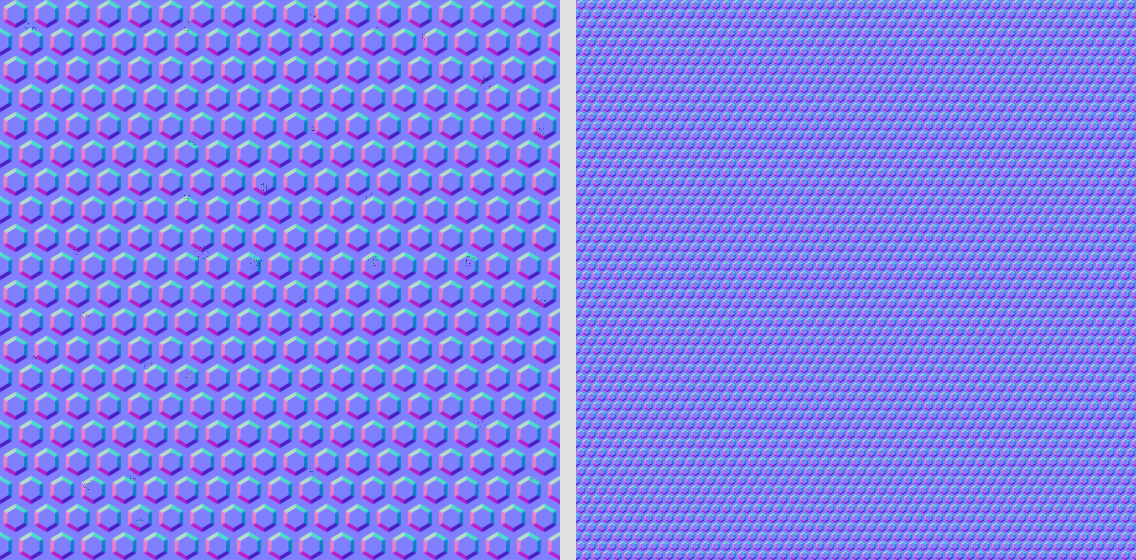
Left, the tile; right, the same tile 3 across and 3 down.
Reproduce this texture map procedurally as a Shadertoy shader.

```glsl
// Tangent-space normal map of a plate with staggered, bevelled hexagons.
// Two interleaved lattices give the nearest hexagon; a soft maximum over its six
// sides gives distance and slope. Sparse wrapped cells add small worn specks.

#define COLUMNS 18.0        // hexagons across
#define ROW_PAIRS 10.0      // pairs of staggered rows down
#define BEVEL_INNER 0.270   // apothems in column widths
#define BEVEL_OUTER 0.386
#define BEVEL_SOFT 0.020    // blend at both bevel borders
#define BEVEL_SLOPE 0.86    // sideways length of the bevel normal
#define CORNER_SHARP 70.0   // higher gives crisper mitres
#define WEAR_CELLS 10.0     // cells that may hold one worn patch
#define WEAR_CHANCE 0.27
#define SPECK_CELLS 320.0   // grain of the worn patches
#define SPECK_TILT 1.1

const float PI = 3.14159265;

vec2 hash2(vec2 p) {
    vec3 q = fract(p.xyx * vec3(0.1031, 0.1030, 0.0973));
    q += dot(q, q.yzx + 33.33);
    return fract((q.xx + q.yz) * q.zy);
}

// Offset from the centre of the nearest hexagon, in column widths
vec2 nearestHexagon(vec2 uv) {
    vec2 cell = vec2(1.0, sqrt(3.0));
    vec2 grid = uv * vec2(COLUMNS, ROW_PAIRS);
    vec2 a = (fract(grid + vec2(0.5, 0.25)) - 0.5) * cell;
    vec2 b = (fract(grid + vec2(0.0, 0.75)) - 0.5) * cell;
    return dot(a, a) < dot(b, b) ? a : b;
}

// xy: outward direction of the closest side, z: apothem distance
vec3 hexagonSide(vec2 p) {
    vec2 direction = vec2(0.0);
    float total = 0.0;
    for (int i = 0; i < 6; i++) {
        float angle = float(i) * PI / 3.0;
        vec2 side = vec2(cos(angle), sin(angle));
        float weight = exp(CORNER_SHARP * dot(p, side));
        direction += side * weight;
        total += weight;
    }
    return vec3(direction / total, log(total) / CORNER_SHARP);
}

// Sideways tilt of the specks in scattered worn patches
vec2 wearTilt(vec2 uv) {
    vec2 cell = floor(uv * WEAR_CELLS);
    vec2 chance = hash2(cell + 17.0);
    vec2 centre = 0.3 + 0.4 * hash2(cell + 53.0);
    vec2 offset = fract(uv * WEAR_CELLS) - centre;
    float radius = mix(0.06, 0.16, chance.y);
    float patchMask = step(chance.x, WEAR_CHANCE)
                    * (1.0 - smoothstep(0.5 * radius, radius, length(offset)));

    vec2 grain = floor(uv * SPECK_CELLS);
    vec2 random = hash2(grain + 7.0);
    vec2 speck = fract(uv * SPECK_CELLS) - 0.35 - 0.3 * random;
    float dotMask = 1.0 - smoothstep(0.15, 0.5, length(speck));
    float present = step(0.62, hash2(grain + 131.0).x);
    return (random - 0.5) * 2.0 * SPECK_TILT * patchMask * dotMask * present;
}

void mainImage(out vec4 fragColor, in vec2 fragCoord) {
    vec2 uv = fragCoord / iResolution.xy;
    vec3 side = hexagonSide(nearestHexagon(uv));

    // Bevel band with edges at least a pixel soft
    float soft = max(BEVEL_SOFT, 0.7 * COLUMNS / iResolution.x);
    float bevel = smoothstep(BEVEL_INNER - soft, BEVEL_INNER + soft, side.z)
                * (1.0 - smoothstep(BEVEL_OUTER - soft, BEVEL_OUTER + soft, side.z));

    // Red leans inward and green outward
    vec2 tilt = side.xy * vec2(-1.0, 1.0) * BEVEL_SLOPE * bevel;
    vec2 wear = wearTilt(uv);
    tilt += wear;
    tilt /= max(1.0, length(tilt) / 0.95);

    vec3 normal = vec3(tilt, sqrt(1.0 - dot(tilt, tilt)));
    vec3 colour = 0.5 + 0.5 * normal;
    colour *= 1.0 - 0.3 * min(length(wear), 1.0);
    fragColor = vec4(colour, 1.0);
}
```
